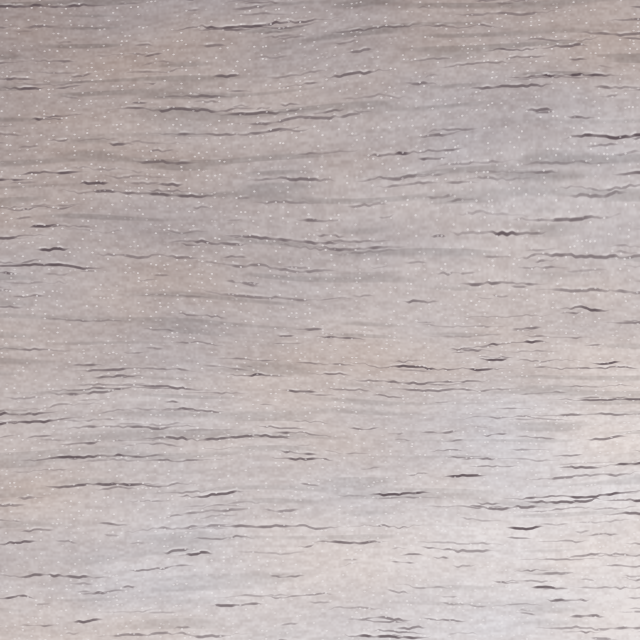
Write a three.js fragment shader that draws this texture.

```glsl
// Pale weathered wood: a diagonal light falloff over fine, nearly level grain.
// Jittered cells scatter tapered, ragged pores with a lit rim and tiny pale flecks;
// layered sines bend the grain and stretched noise adds streaks and fibre.

varying vec2 vUv;

const vec3 SHADE_WOOD = vec3(0.555, 0.495, 0.485);
const vec3 LIGHT_WOOD = vec3(0.870, 0.842, 0.840);
const vec3 PORE_COLOR = vec3(0.33, 0.28, 0.30);
const vec3 RIM_COLOR = vec3(0.94, 0.92, 0.92);
const vec3 WARM_TINT = vec3(0.022, 0.0, -0.024);

const vec2 BOLD_CELLS = vec2(5.0, 46.0);    // long open pores
const vec2 FINE_CELLS = vec2(9.0, 88.0);    // short faint pores
const float BOLD_DENSITY = 0.58;
const float FINE_DENSITY = 0.42;
const float BOLD_WIDTH = 0.0017;
const float FINE_WIDTH = 0.0010;
const float RIM_OFFSET = 0.0034;
const float EDGE = 0.0014;
const float FLECK_CELLS = 150.0;
const float FLECK_DENSITY = 0.24;

float hash(vec2 p) {
  vec3 q = fract(p.xyx * vec3(0.1031, 0.1030, 0.0973));
  q += dot(q, q.yzx + 33.33);
  return fract((q.x + q.y) * q.z);
}

float noise(vec2 p) {
  vec2 i = floor(p), f = fract(p);
  f = f * f * (3.0 - 2.0 * f);
  return mix(mix(hash(i), hash(i + vec2(1.0, 0.0)), f.x),
             mix(hash(i + vec2(0.0, 1.0)), hash(i + 1.0), f.x), f.y);
}

// Signed layered noise, about -0.5 to 0.5
float layers(vec2 p) {
  float sum = 0.0, gain = 0.5;
  for (int i = 0; i < 4; i++) {
    sum += gain * (noise(p) - 0.5);
    p = p * 2.03 + 17.3;
    gain *= 0.5;
  }
  return sum;
}

// Grain rises near the top, dips through the middle, and levels out below
vec2 bendGrain(vec2 p) {
  float dip = (p.y - 0.5) / 0.16;
  float slope = 0.012 + 0.04 * smoothstep(0.6, 0.9, p.y) - 0.045 * exp(-dip * dip);
  float wave = 0.004 * sin(8.0 * p.x + 6.0 * p.y) + 0.0018 * sin(21.0 * p.x - 15.0 * p.y);
  return vec2(p.x, p.y - slope * p.x + wave) + 1.0;
}

// Scattered pores: x is the dark slit, y the lit rim above it
vec2 pores(vec2 p, vec2 cells, float density, float width, float seed) {
  vec2 result = vec2(0.0);
  vec2 home = floor(p * cells);
  for (int j = -1; j <= 1; j++) {
    for (int i = -1; i <= 1; i++) {
      vec2 cell = home + vec2(float(i), float(j));
      float pick = hash(cell + seed);
      if (pick > density) continue;
      vec2 center = (cell + vec2(hash(cell + seed + 11.0), hash(cell + seed + 23.0))) / cells;
      float size = hash(cell + seed + 37.0);
      float halfLength = mix(0.12, 0.75, size * size) / cells.x;
      vec2 d = p - center;
      float lane = pick * 913.0;
      d.y += 0.0060 * (noise(vec2(p.x * 32.0, lane)) - 0.5)
           + 0.0028 * (noise(vec2(p.x * 130.0, lane + 5.0)) - 0.5);
      float taper = 1.0 - smoothstep(0.45, 1.0, abs(d.x) / halfLength);
      float ragged = smoothstep(0.1, 0.75, noise(vec2(p.x * 70.0, lane + 9.0)));
      float w = width * (0.4 + 0.8 * ragged) * taper;
      float strength = taper * (0.3 + 0.7 * ragged) * mix(0.45, 1.0, hash(cell + seed + 51.0));
      float slit = 1.0 - smoothstep(w * 0.3, w + EDGE, abs(d.y));
      float rim = 1.0 - smoothstep(0.0, w + EDGE, abs(d.y - RIM_OFFSET));
      rim *= smoothstep(0.35, 0.8, noise(vec2(p.x * 95.0, lane + 14.0)));
      result = max(result, strength * vec2(slit, rim));
    }
  }
  return result;
}

// Tiny pale raised points, one at most per cell
float flecks(vec2 p) {
  vec2 g = p * FLECK_CELLS, cell = floor(g);
  vec2 jitter = 0.3 + 0.4 * vec2(hash(cell + 3.0), hash(cell + 71.0));
  vec2 d = (fract(g) - jitter) * vec2(0.75, 1.0);
  float shown = step(hash(cell + 131.0), FLECK_DENSITY);
  return shown * hash(cell + 211.0) * (1.0 - smoothstep(0.08, 0.32, length(d)));
}

void main() {
  vec2 grain = bendGrain(vUv);

  // Light falloff, cloudy patches, streaks and fibre
  float tone = 0.20 + 0.30 * vUv.x + 0.57 * (1.0 - vUv.y);
  tone += 0.26 * layers(grain * vec2(3.0, 6.0));
  tone += 0.24 * layers(grain * vec2(5.0, 48.0) + 40.0);
  tone += 0.17 * (noise(grain * vec2(95.0, 230.0)) - 0.5);
  tone += 0.13 * (noise(grain * 260.0 + 9.0) - 0.5);
  vec3 color = mix(SHADE_WOOD, LIGHT_WOOD, min(tone, 1.1));
  color += WARM_TINT * 2.0 * layers(grain * vec2(4.0, 9.0) + 70.0);

  // Soft stain lines, strongest toward the top
  float stain = smoothstep(0.62, 0.9, noise(grain * vec2(7.0, 105.0) + 25.0));
  color *= 1.0 - stain * mix(0.05, 0.12, vUv.y);

  // Pores and flecks
  vec2 bold = pores(grain, BOLD_CELLS, BOLD_DENSITY, BOLD_WIDTH, 7.0);
  vec2 fine = pores(grain, FINE_CELLS, FINE_DENSITY, FINE_WIDTH, 301.0);
  color = mix(color, RIM_COLOR, max(0.55 * bold.y, 0.35 * fine.y));
  color = mix(color, PORE_COLOR, max(0.85 * bold.x, 0.45 * fine.x));
  color = mix(color, RIM_COLOR, 0.6 * flecks(grain));

  gl_FragColor = vec4(color, 1.0);
}
```
